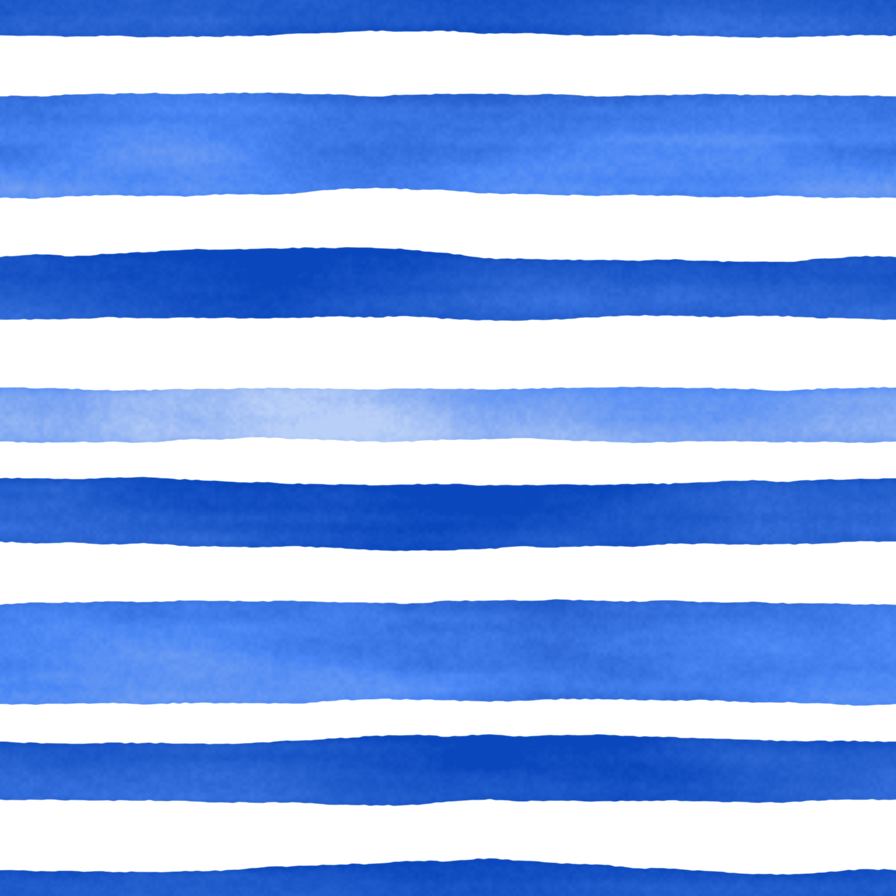
This pattern is drawn by a Shadertoy shader. Its source:

```glsl
// Seven hand-painted blue watercolour stripes running across white paper, tiling both ways.

const float TAU = 6.2831853;
const int STRIPES = 7;

// Lower edge, upper edge, bulge of the lower edge, bulge of the upper edge
const vec4 EDGES[STRIPES] = vec4[](
    vec4(-0.041, 0.027, 0.004, 0.014),
    vec4(0.105, 0.172, -0.001, 0.009),
    vec4(0.213, 0.328, 0.007, 0.003),
    vec4(0.394, 0.464, -0.006, -0.007),
    vec4(0.508, 0.567, 0.001, 0.001),
    vec4(0.646, 0.711, -0.001, 0.015),
    vec4(0.779, 0.893, 0.008, 0.003));

// Tone on the paint ramp, tone change at the bulge, position of the bulge
const vec3 PAINT[STRIPES] = vec3[](
    vec3(0.9, -0.7, 0.50),
    vec3(0.9, -0.9, 0.57),
    vec3(2.0, -0.35, 0.62),
    vec3(0.9, -0.9, 0.52),
    vec3(2.9, 0.9, 0.30),
    vec3(0.9, -0.9, 0.30),
    vec3(2.0, -0.35, 0.45));

float hash(vec2 p, float seed) {
    vec3 q = fract(vec3(p.xyx + seed * 7.31) * vec3(0.1031, 0.1030, 0.0973));
    q += dot(q, q.yzx + 33.33);
    return fract((q.x + q.y) * q.z);
}

// Value noise from 0 to 1 that wraps over the canvas
float noise(vec2 uv, vec2 cells, float seed) {
    vec2 p = uv * cells, i = floor(p), f = fract(p);
    f = f * f * (3.0 - 2.0 * f);
    vec2 a = mod(i, cells), b = mod(i + 1.0, cells);
    return mix(mix(hash(a, seed), hash(vec2(b.x, a.y), seed), f.x),
               mix(hash(vec2(a.x, b.y), seed), hash(b, seed), f.x), f.y);
}

// Slow brush drift plus the fine raggedness of paper tooth
float brushEdge(float x, float seed) {
    vec2 line = vec2(x, 0.0);
    return 0.006 * (noise(line, vec2(7.0, 1.0), seed) - 0.5)
         + 0.0025 * (noise(line, vec2(24.0, 1.0), seed + 1.0) - 0.5)
         + 0.0012 * (noise(line, vec2(150.0, 1.0), seed + 2.0) - 0.5);
}

// Pigment from deep blue (0) to pale mist (4)
vec3 pigment(float t) {
    vec3 c = mix(vec3(0.04, 0.28, 0.74), vec3(0.16, 0.39, 0.82), clamp(t, 0.0, 1.0));
    c = mix(c, vec3(0.29, 0.53, 0.96), clamp(t - 1.0, 0.0, 1.0));
    c = mix(c, vec3(0.49, 0.65, 0.95), clamp(t - 2.0, 0.0, 1.0));
    return mix(c, vec3(0.72, 0.81, 0.97), clamp(t - 3.0, 0.0, 1.0));
}

void mainImage(out vec4 fragColor, in vec2 fragCoord) {
    vec2 uv = fragCoord / iResolution.xy;
    float pixel = 1.0 / iResolution.y;

    // Washes, brush streaks and grain shared by all the paint
    float texture0 = 0.7 * (noise(uv, vec2(5.0, 18.0), 3.0) - 0.5)
                   + 0.35 * (noise(uv, vec2(13.0, 40.0), 5.0) - 0.5)
                   + 0.3 * (noise(uv, vec2(4.0, 90.0), 8.0) - 0.5)
                   + 0.22 * (noise(uv, vec2(110.0, 130.0), 11.0) - 0.5)
                   + 0.22 * (noise(uv, vec2(256.0), 14.0) - 0.5);

    vec3 color = vec3(1.0);
    for (int i = 0; i < STRIPES; i++) {
        vec4 edge = EDGES[i];
        vec3 paint = PAINT[i];
        float seed = float(i) * 10.0 + 20.0;

        // Height above the stripe's centre, wrapped vertically
        float y = fract(uv.y - 0.5 * (edge.x + edge.y) + 0.5) - 0.5;
        float halfWidth = 0.5 * (edge.y - edge.x);
        float bulge = pow(0.5 + 0.5 * cos(TAU * (uv.x - paint.z)), 2.0);

        float upper = halfWidth + edge.w * bulge + brushEdge(uv.x, seed);
        float lower = -halfWidth + edge.z * bulge + brushEdge(uv.x, seed + 5.0);
        float inside = min(upper - y, y - lower);

        // Pigment settles lighter below and gathers in a thin dark rim
        float tone = paint.x + paint.y * bulge + texture0;
        tone -= 0.3 * y / halfWidth;
        tone -= 0.35 * exp(-max(inside, 0.0) / 0.003);

        color = mix(color, pigment(tone), smoothstep(-pixel, pixel, inside));
    }
    fragColor = vec4(color, 1.0);
}
```
